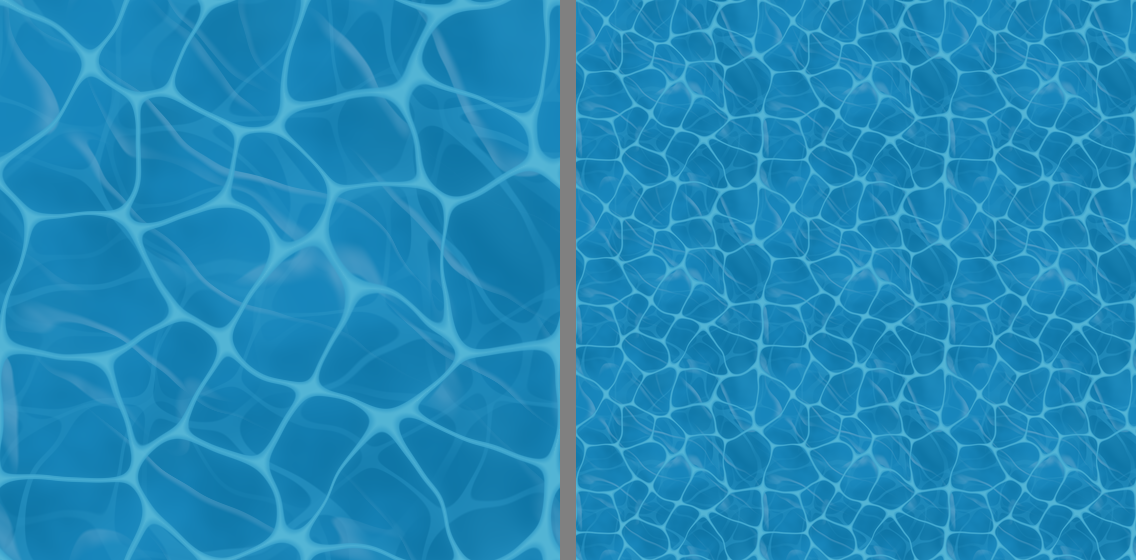
Left, the tile; right, the same tile 3 across and 3 down.
Reproduce this texture procedurally as a three.js fragment shader.

```glsl
varying vec2 vUv;

#define DEEP vec3(0.055, 0.46, 0.65)
#define MID vec3(0.09, 0.525, 0.735)
#define LIGHT vec3(0.17, 0.59, 0.775)
#define WISP vec3(0.43, 0.67, 0.81)
#define WEB_EDGE vec3(0.24, 0.65, 0.81)
#define WEB_CORE vec3(0.35, 0.73, 0.85)
#define CELLS 5.0
#define WEB_WIDTH 0.0045
#define ROUNDNESS 17.0
#define WISP_WIDTH 0.022

vec2 hash2(vec2 p) {
  vec3 h = fract(p.xyx * vec3(0.1031, 0.1030, 0.0973));
  h += dot(h, h.yzx + 33.33);
  return fract((h.xx + h.yz) * h.zy);
}

// Gradient noise that wraps after a whole number of lattice cells
float corner(vec2 cell, vec2 offset, float period, float seed) {
  vec2 slope = hash2(mod(cell, period) + seed * 17.0 + 3.0) * 2.0 - 1.0;
  return dot(slope, offset);
}

float noise(vec2 p, float period, float seed) {
  p *= period;
  vec2 i = floor(p), f = p - i, e = vec2(1.0, 0.0);
  vec2 u = f * f * f * (f * (f * 6.0 - 15.0) + 10.0);
  float low = mix(corner(i, f, period, seed), corner(i + e, f - e, period, seed), u.x);
  float high = mix(corner(i + e.yx, f - e.yx, period, seed),
                   corner(i + 1.0, f - 1.0, period, seed), u.x);
  return mix(low, high, u.y);
}

vec2 warp(vec2 p, float period, float seed) {
  return vec2(noise(p, period, seed), noise(p, period, seed + 1.0));
}

vec2 site(vec2 cell, float count, float seed) {
  return cell + 0.1 + 0.8 * hash2(mod(cell, count) + seed * 17.0 + 5.0);
}

// Distance to the borders of wrapped Voronoi cells, blended so corners fill in
float webDistance(vec2 p, float count, float seed) {
  p *= count;
  vec2 home = floor(p), nearCell = home, nearest = vec2(9.0);
  for (int y = -1; y <= 1; y++) {
    for (int x = -1; x <= 1; x++) {
      vec2 cell = home + vec2(float(x), float(y));
      vec2 toSite = site(cell, count, seed) - p;
      if (dot(toSite, toSite) < dot(nearest, nearest)) {
        nearest = toSite;
        nearCell = cell;
      }
    }
  }
  float sum = 0.0;
  for (int y = -2; y <= 2; y++) {
    for (int x = -2; x <= 2; x++) {
      if (x == 0 && y == 0) continue;
      vec2 toSite = site(nearCell + vec2(float(x), float(y)), count, seed) - p;
      float border = dot(0.5 * (nearest + toSite), normalize(toSite - nearest));
      sum += exp(-ROUNDNESS * border);
    }
  }
  return -log(sum) / (ROUNDNESS * count);
}

// Thin ribbon of light along a noise contour: crisp on one side, smeared on the other
float wisp(vec2 q, float period, float seed) {
  float e = 0.004;
  float f = noise(q, period, seed);
  vec2 slope = vec2(noise(q + vec2(e, 0.0), period, seed),
                    noise(q + vec2(0.0, e), period, seed)) - f;
  float dist = (f + 0.04) / max(length(slope) / e, 0.8);
  float presence = smoothstep(-0.12, 0.3, noise(q, period + 1.0, seed + 3.0));
  float across = dist / (WISP_WIDTH * (0.2 + 0.8 * presence));
  float ribbon = smoothstep(-0.8, -0.5, across) * smoothstep(1.2, -0.1, across);
  float grain = 0.8 + 0.7 * noise(q, period * 6.0, seed + 5.0);
  return ribbon * presence * grain;
}

void main() {
  vec2 p = vUv;

  // Cloudy water body
  float cloud = noise(p + 0.08 * warp(p, 4.0, 1.0), 3.0, 3.0)
              + 0.5 * noise(p, 7.0, 4.0) + 0.15 * noise(p, 23.0, 5.0);
  vec3 color = mix(DEEP, MID, smoothstep(-0.4, 0.35, cloud));
  color = mix(color, LIGHT, 0.35 * smoothstep(0.0, 0.5, noise(p, 5.0, 6.0)));

  // Faint, strongly bent webs below the surface
  vec2 bent = p + 0.17 * warp(p, 3.0, 7.0) + 0.03 * warp(p, 8.0, 9.0);
  float faintA = smoothstep(0.008, 0.004, webDistance(bent, 4.0, 11.0));
  float faintB = smoothstep(0.006, 0.002, webDistance(bent.yx + 0.37, 5.0, 12.0));
  float fade = smoothstep(-0.35, 0.3, noise(p, 4.0, 13.0));
  color = mix(color, LIGHT, 0.6 * faintA * fade);
  color = mix(color, LIGHT, 0.5 * faintB * (1.0 - 0.7 * fade));

  // Pale drifting wisps, sheared by whole numbers so they still wrap
  vec2 drift = p + 0.07 * warp(p, 4.0, 15.0) + 0.012 * warp(p, 13.0, 17.0);
  float wisps = wisp(vec2(drift.x + drift.y, drift.x), 4.0, 19.0);
  wisps = max(wisps, wisp(vec2(drift.x + 2.0 * drift.y, drift.x + drift.y), 3.0, 27.0));
  color = mix(color, WISP, 0.6 * clamp(wisps, 0.0, 1.0));

  // Bright surface web with a soft halo
  vec2 surface = p + 0.085 * warp(p, 4.0, 35.0) + 0.012 * warp(p, 11.0, 37.0);
  float dist = webDistance(surface, CELLS, 39.0);
  float width = WEB_WIDTH * (1.0 + 0.7 * noise(p, 6.0, 41.0));
  float core = smoothstep(width, -width, dist);
  color = mix(color, LIGHT, 0.35 * exp(-max(dist, 0.0) / 0.012));
  color = mix(color, mix(WEB_EDGE, WEB_CORE, core),
              0.88 * smoothstep(width + 0.0015, width - 0.0015, dist));

  gl_FragColor = vec4(color, 1.0);
}
```
